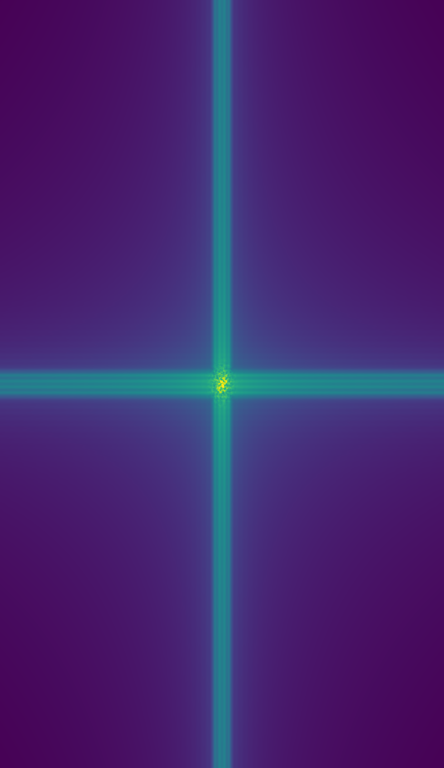
Write a Shadertoy shader that draws this background.

```glsl
// A glowing cross on violet, like a logarithmic frequency spectrum.
// Two log falloffs, two fringed bands and a speckled core are summed into
// one intensity, which a polynomial colour ramp turns into colour.

// Violet - blue - teal - green - yellow ramp for t in 0..1
vec3 rampColor(float t) {
    const vec3 c0 = vec3(0.2777, 0.0054, 0.3341);
    const vec3 c1 = vec3(0.1051, 1.4046, 1.3846);
    const vec3 c2 = vec3(-0.3309, 0.2148, 0.0951);
    const vec3 c3 = vec3(-4.6342, -5.7991, -19.3324);
    const vec3 c4 = vec3(6.2283, 14.1799, 56.6906);
    const vec3 c5 = vec3(4.7764, -13.7451, -65.3530);
    const vec3 c6 = vec3(-5.4355, 4.6459, 26.3124);
    return c0 + t * (c1 + t * (c2 + t * (c3 + t * (c4 + t * (c5 + t * c6)))));
}

// Random unit gradient of a lattice point
vec2 latticeGradient(vec2 cell) {
    vec3 h = fract(vec3(cell.xyx) * vec3(0.1031, 0.1030, 0.0973));
    h += dot(h, h.yzx + 33.33);
    float angle = 6.2832 * fract((h.x + h.y) * h.z);
    return vec2(cos(angle), sin(angle));
}

// Gradient noise, roughly -0.7..0.7
float gradientNoise(vec2 p) {
    vec2 cell = floor(p);
    vec2 f = p - cell;
    vec2 w = f * f * f * (f * (f * 6.0 - 15.0) + 10.0);
    float sum = 0.0;
    for (int j = 0; j < 2; j++) {
        for (int i = 0; i < 2; i++) {
            vec2 corner = vec2(float(i), float(j));
            vec2 weight = mix(1.0 - w, w, corner);
            sum += weight.x * weight.y * dot(latticeGradient(cell + corner), f - corner);
        }
    }
    return sum;
}

// Logarithmic decay from the axis (d = 0) to the canvas border (d = 1)
float logFalloff(float d, float softness) {
    return -log(min(sqrt(d * d + softness * softness), 1.0));
}

// Soft-edged band with a dark middle line and repeated fringes
float fringedBand(float d, float halfWidth, float spacing) {
    float body = 1.0 - smoothstep(halfWidth * 0.65, halfWidth * 1.4, d);
    float skirt = exp(-d / (halfWidth * 1.3));
    float fringe = cos(6.2832 * d / spacing);
    return 0.19 * body + 0.07 * skirt - 0.035 * body * fringe;
}

// Faint side ripples that die away from a band
float sideRipple(float d, float spacing, float reach) {
    return 0.009 * cos(6.2832 * d / spacing) * exp(-d / reach);
}

// Bright tilted core broken up by fine grain
float speckledCore(vec2 p) {
    float grain = gradientNoise(p * 270.0 + 40.0) + 0.5 * gradientNoise(p * 430.0 + 90.0);
    vec2 tilted = vec2(p.x - 0.35 * p.y, p.y);
    float halo = exp(-dot(p / vec2(0.012, 0.019), p / vec2(0.012, 0.019)));
    float heart = exp(-dot(tilted / vec2(0.005, 0.010), tilted / vec2(0.005, 0.010)));
    return halo * (0.09 + 0.38 * grain) + 0.20 * heart;
}

void mainImage(out vec4 fragColor, in vec2 fragCoord) {
    // Centred coordinates in canvas heights, and relative to each half side
    vec2 p = (fragCoord - 0.5 * iResolution.xy) / iResolution.y;
    vec2 d = abs(p);
    vec2 relative = abs(fragCoord / iResolution.xy - 0.5) * 2.0;

    // Wide glow around both axes
    float glow = 0.045 * (logFalloff(relative.x, 0.025) + logFalloff(relative.y, 0.025));
    glow += 0.06 * exp(-length(p) / 0.06);

    // Vertical and horizontal arms; the stronger one wins at the crossing
    float vertical = fringedBand(d.x, 0.0115, 0.0064);
    float horizontal = fringedBand(d.y, 0.0165, 0.0076);
    float arms = max(vertical, horizontal);
    float ripples = sideRipple(d.x, 0.0064, 0.025) + sideRipple(d.y, 0.0076, 0.04);

    float intensity = glow + arms + ripples + speckledCore(p);
    fragColor = vec4(clamp(rampColor(clamp(intensity, 0.0, 1.0)), 0.0, 1.0), 1.0);
}
```
